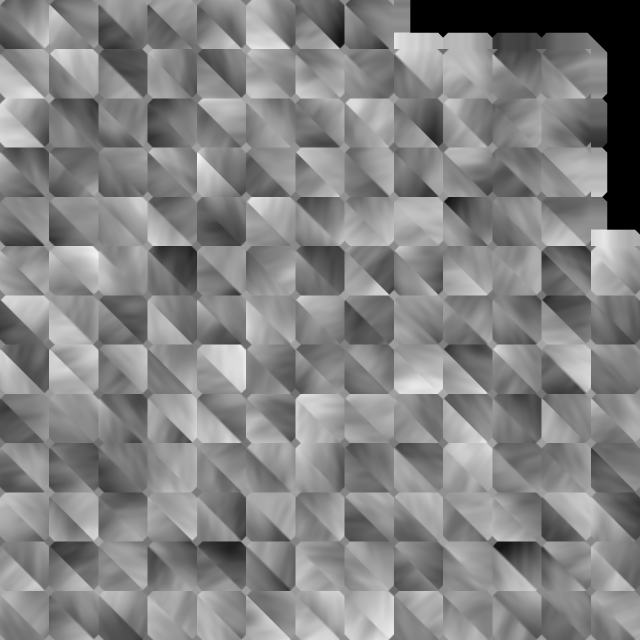
Write a Shadertoy shader that draws this pattern.

```glsl
// A 13 by 13 grid of grey tiles, each split by a falling diagonal into two
// softly streaked triangles, with small diamonds at the grid corners.
// A stepped black gap cuts the upper right; tile edges smear out towards it.

#define TILES 13.0          // repeats across and down
#define MEAN_GREY 0.54
#define TONE_SPREAD 0.25    // variation between triangles
#define SLOPE_SPREAD 0.32   // shading across a triangle
#define STREAK_AMOUNT 0.24
#define DIAGONAL_SHIFT 0.08 // diagonal offset, in tiles
#define KNOT_RADIUS 0.11    // diamonds at corners, in tiles
#define SMEAR 0.335         // width of the smeared rim, in tiles
#define CHAMFER 0.40        // cut at the outer rim corner
#define NOTCH 0.10          // black nibs along the rim

// Integer hash giving 0..1
float hash(vec3 p) {
    uvec3 v = uvec3(ivec3(floor(p))) * 1664525u + 1013904223u;
    v.x += v.y * v.z; v.y += v.z * v.x; v.z += v.x * v.y;
    v ^= v >> 16u;
    v.x += v.y * v.z; v.y += v.z * v.x; v.z += v.x * v.y;
    return float(v.x >> 8u) / 16777216.0;
}

float noise(vec2 p, float seed) {
    vec2 i = floor(p), f = p - i;
    f = f * f * (3.0 - 2.0 * f);
    float a = hash(vec3(i, seed)), b = hash(vec3(i + vec2(1, 0), seed));
    float c = hash(vec3(i + vec2(0, 1), seed)), d = hash(vec3(i + 1.0, seed));
    return mix(mix(a, b, f.x), mix(c, d, f.x), f.y);
}

// Grey of one half of a tile: own tone, a slope and directional streaks
float triangleTone(vec2 cell, vec2 f, float side) {
    float k = side * 8.0;
    float tone = hash(vec3(cell, k)) + hash(vec3(cell, k + 1.0)) - 1.0;
    vec2 slope = vec2(hash(vec3(cell, k + 2.0)), hash(vec3(cell, k + 3.0))) - 0.5;
    float angle = 6.2832 * hash(vec3(cell, k + 4.0));
    vec2 along = vec2(cos(angle), sin(angle));
    vec2 s = vec2(dot(f, along), dot(f, vec2(-along.y, along.x)));
    float seed = 40.0 + cell.x * 2.0 + cell.y * 64.0 + side;
    float streak = 0.7 * noise(s * vec2(1.6, 3.6), seed)
                 + 0.3 * noise(s * vec2(3.0, 9.0) + 17.0, seed) - 0.5;
    return MEAN_GREY + TONE_SPREAD * tone + SLOPE_SPREAD * 2.0 * dot(slope, f - 0.5)
         + STREAK_AMOUNT * streak;
}

// Pulls points of the rim back to the nearest tile edge
vec2 clampToTiles(vec2 q) {
    const float inset = 0.002;
    vec2 c = q;
    if (q.x > 12.0 && q.y < 5.0) {
        if (q.y > 5.0 - SMEAR) c.y = 5.0 + inset;
        else c.x = 12.0 - inset;
    }
    if (q.x > 8.0 && q.y < 1.0) {
        if (q.y > 1.0 - SMEAR) c.y = 1.0 + inset;
        else c.x = 8.0 - inset;
    }
    return c;
}

// Signed distance to the black gap, negative inside
float gapDistance(vec2 q) {
    vec2 upper = vec2(8.0 + SMEAR, 1.0 - SMEAR);
    vec2 lower = vec2(12.0 + SMEAR, 5.0 - SMEAR);
    float d = min(max(upper.x - q.x, q.y - upper.y), max(lower.x - q.x, q.y - lower.y));
    vec2 corner = q - vec2(lower.x, upper.y);
    d = min(d, (corner.y - corner.x - CHAMFER) * 0.7071);
    // Nibs where grid lines reach the rim
    vec2 g = abs(q - round(q));
    if (q.x > 8.5 && q.x < 11.5) d = min(d, g.x + abs(q.y - upper.y) - NOTCH);
    if (q.y > 1.5 && q.y < 4.5) d = min(d, g.y + abs(q.x - lower.x) - NOTCH);
    if (q.x > 12.5) d = min(d, g.x + abs(q.y - lower.y) - NOTCH);
    return d;
}

float shade(vec2 q, float px) {
    vec2 c = clampToTiles(q);
    vec2 cell = floor(c), f = c - cell;

    // Two triangles meeting on the diagonal
    float diagonal = (f.y - f.x - DIAGONAL_SHIFT) * 0.7071;
    float blur = px + 0.03 * hash(vec3(cell, 30.0));
    float grey = mix(triangleTone(cell, f, 0.0), triangleTone(cell, f, 1.0),
                     smoothstep(-blur, blur, diagonal));

    // Diamond at the nearest grid corner, absent on the smeared rim
    vec2 corner = round(c), e = abs(c - corner);
    float knot = 1.0 - smoothstep(-0.02 - px, 0.02 + px, e.x + e.y - KNOT_RADIUS);
    float knotGrey = MEAN_GREY + 0.25 * (hash(vec3(corner, 31.0)) - 0.5);
    grey = mix(grey, knotGrey, knot * step(distance(q, c), 0.0001));

    return clamp(grey, 0.08, 0.95) * smoothstep(-px, px, gapDistance(q));
}

void mainImage(out vec4 fragColor, in vec2 fragCoord) {
    float px = 0.5 * TILES / iResolution.y;
    float grey = 0.0;
    // Four samples smooth the tile borders
    for (int i = 0; i < 4; i++) {
        vec2 offset = vec2(i & 1, i >> 1) * 0.5 - 0.25;
        vec2 uv = (fragCoord + offset) / iResolution.xy;
        grey += 0.25 * shade(vec2(uv.x, 1.0 - uv.y) * TILES, px);
    }
    fragColor = vec4(vec3(grey), 1.0);
}
```
